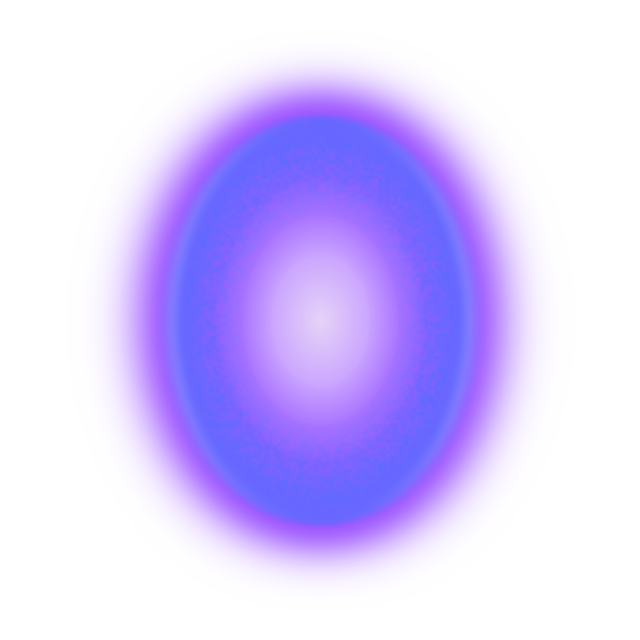
Write a Shadertoy shader that draws this background.

```glsl
// A luminous upright oval on white: pale core, blue-violet band, purple halo.
// The inside is a radial ramp in ellipse space; the halo is a Gaussian falloff
// of the approximate distance to the ellipse, and fine noise mottles the band.

const vec2 CENTER = vec2(0.501, 0.499);
const vec2 RADII = vec2(0.234, 0.316);

const vec3 WHITE = vec3(1.0);
const vec3 CORE = vec3(0.90, 0.83, 0.97);
const vec3 LAVENDER = vec3(0.79, 0.64, 1.0);
const vec3 VIOLET = vec3(0.66, 0.45, 1.0);
const vec3 INDIGO = vec3(0.50, 0.39, 1.0);
const vec3 BLUE = vec3(0.405, 0.405, 1.0);
const vec3 PALE_RIM = vec3(0.50, 0.51, 1.0);
const vec3 HALO = vec3(0.62, 0.34, 1.0);

// Hash without sine
float hash(vec2 p) {
    vec3 q = fract(vec3(p.xyx) * 0.1031);
    q += dot(q, q.yzx + 33.33);
    return fract((q.x + q.y) * q.z);
}

float valueNoise(vec2 p) {
    vec2 cell = floor(p);
    vec2 f = fract(p);
    f = f * f * (3.0 - 2.0 * f);
    float low = mix(hash(cell), hash(cell + vec2(1.0, 0.0)), f.x);
    float high = mix(hash(cell + vec2(0.0, 1.0)), hash(cell + 1.0), f.x);
    return mix(low, high, f.y);
}

// Linear position of x between two stops, clamped to 0..1
float ramp(float a, float b, float x) {
    return clamp((x - a) / (b - a), 0.0, 1.0);
}

// First-order signed distance to an ellipse
float ellipseDistance(vec2 p, vec2 radii) {
    float k = length(p / radii);
    float slope = max(length(p / (radii * radii)), 1e-4);
    return k * (k - 1.0) / slope;
}

// Colour inside the oval; k runs from 0 at the core to 1 at the edge
vec3 innerColor(float k) {
    vec3 color = mix(CORE, LAVENDER, ramp(0.0, 0.34, k));
    color = mix(color, VIOLET, ramp(0.32, 0.53, k));
    color = mix(color, INDIGO, ramp(0.51, 0.71, k));
    return mix(color, BLUE, ramp(0.68, 0.88, k));
}

// Purple and blue grain, strongest within the band
vec3 bandGrain(vec2 p, float k) {
    float band = smoothstep(0.48, 0.70, k) * (1.0 - smoothstep(0.78, 0.98, k));
    float grain = valueNoise(p * 170.0) + 0.5 * valueNoise(p * 310.0) - 0.75;
    return vec3(0.10, -0.02, 0.0) * grain * band;
}

// Halo over white, fading with distance from the edge
vec3 haloColor(float d, float width) {
    float t = max(d, 0.0) / width;
    return mix(WHITE, HALO, exp(-t * t));
}

void mainImage(out vec4 fragColor, in vec2 fragCoord) {
    float size = min(iResolution.x, iResolution.y);
    vec2 uv = (fragCoord - 0.5 * iResolution.xy) / size + 0.5;
    vec2 p = uv - CENTER;
    float k = length(p / RADII);
    float d = ellipseDistance(p, RADII);

    // Horizontal share of the normal: the flanks are softer than the poles
    vec2 normal = p / (RADII * RADII);
    float flank = normal.x * normal.x / max(dot(normal, normal), 1e-4);

    // Oval with a paler rim on its flanks
    vec3 inside = innerColor(k) + bandGrain(uv, k);
    inside = mix(inside, PALE_RIM, flank * smoothstep(-0.022, 0.004, d));

    // Blend the oval into its halo
    vec3 outside = haloColor(d, mix(0.058, 0.068, flank));
    float edge = smoothstep(mix(-0.005, -0.012, flank), mix(0.012, 0.028, flank), d);
    fragColor = vec4(mix(inside, outside, edge), 1.0);
}
```
